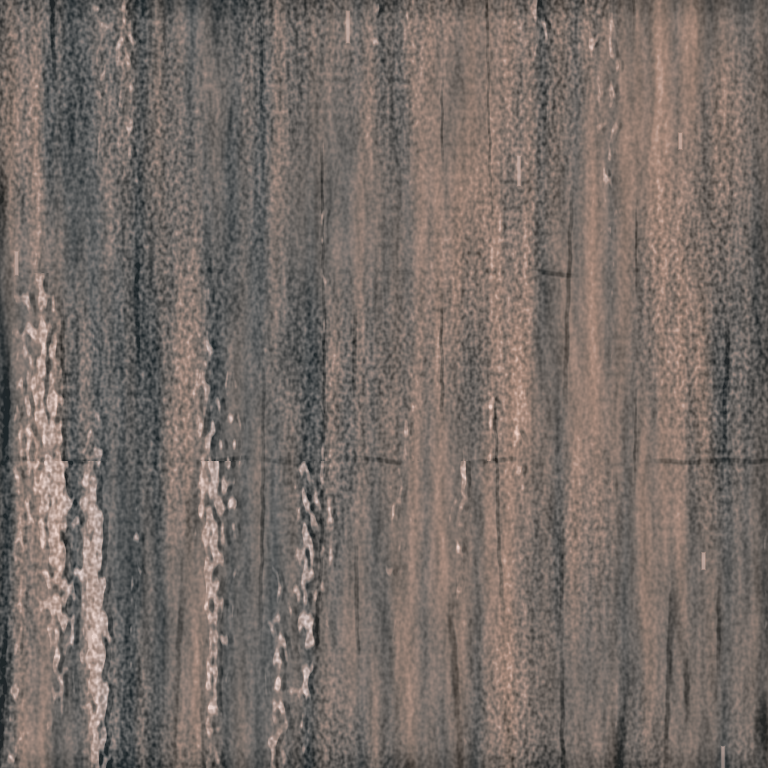
Reproduce this texture procedurally as a WebGL 1 fragment shader.

```glsl
precision highp float;
// Weathered corrugated metal: vertical folds, rust streaks, peeling pale paint and grit.
uniform vec2 u_resolution;

float hash(vec2 p) {
  return fract(sin(dot(p, vec2(127.1, 311.7))) * 43758.547);
}

vec2 gradient(vec2 cell) {
  float angle = 6.28318 * hash(cell);
  return vec2(cos(angle), sin(angle));
}

// Gradient noise, roughly -0.7 to 0.7
float noise(vec2 p) {
  vec2 i = floor(p), f = fract(p);
  vec2 u = f * f * f * (f * (f * 6.0 - 15.0) + 10.0);
  float a = dot(gradient(i), f);
  float b = dot(gradient(i + vec2(1, 0)), f - vec2(1, 0));
  float c = dot(gradient(i + vec2(0, 1)), f - vec2(0, 1));
  float d = dot(gradient(i + vec2(1, 1)), f - vec2(1, 1));
  return mix(mix(a, b, u.x), mix(c, d, u.x), u.y);
}

// Remaining pale paint: thin ragged columns that break off at the sheet seams
float paintCover(vec2 p) {
  float sheet = step(0.4, p.y) + step(0.645, p.y);
  float column = noise(vec2(p.x * 27.0 + 3.0, p.y * 1.4));
  float patchy = noise(p * vec2(7.0, 2.4) + 11.0);
  float torn = noise(vec2(p.x * 13.0, sheet * 7.37 + 0.4));
  float ragged = noise(p * vec2(120.0, 45.0) + 5.0);
  float cover = column * 0.85 + patchy * 0.4 + torn * 0.3 + ragged * 0.5;
  return smoothstep(0.36, 0.56, cover - 0.25 * smoothstep(0.72, 0.85, p.x));
}

// Dark grooves between the folds, each with its own depth and width
float grooves(vec2 p) {
  float x = (p.x - 0.033) / 0.105 + 0.12 * noise(vec2(p.x * 5.0, p.y * 1.5));
  float id = floor(x);
  float width = 0.16 + 0.14 * hash(vec2(id, 4.0));
  float depth = mix(0.3, 1.0, hash(vec2(id, 9.0))) * mix(1.0, 0.6, p.x);
  return depth * (1.0 - smoothstep(width * 0.6, width + 0.1, abs(fract(x) - 0.5)));
}

// Thin, broken dark lines running down the sheet
float cracks(vec2 p) {
  float wobble = 0.003 * noise(p * vec2(30.0, 35.0));
  float line = abs(noise(vec2((p.x + wobble) * 15.0, p.y * 0.7 + 20.0)));
  float broken = smoothstep(-0.1, 0.25, noise(p * vec2(18.0, 5.0) + 31.0));
  return broken * (1.0 - smoothstep(0.015, 0.06, line));
}

// Uneven horizontal joint at a given height
float seam(vec2 p, float height) {
  float offset = p.y - height - 0.01 * noise(vec2(p.x * 14.0, height * 50.0));
  float broken = smoothstep(0.0, 0.3, noise(vec2(p.x * 13.0, height * 37.0)));
  return broken * (1.0 - smoothstep(0.001, 0.005, abs(offset)));
}

// A few short pale nicks
float nicks(vec2 p) {
  float mark = 0.0;
  for (int i = 0; i < 7; i++) {
    float k = float(i);
    vec2 center = vec2(hash(vec2(k, 1.7)), hash(vec2(k, 8.3)));
    vec2 d = abs(p - center) - vec2(0.001, 0.008 + 0.015 * hash(vec2(k, 5.1)));
    mark = max(mark, 1.0 - smoothstep(0.0, 0.003, max(d.x, d.y)));
  }
  return mark;
}

vec3 metalColor(float tone) {
  vec3 soot = vec3(0.26, 0.25, 0.24), steel = vec3(0.45, 0.42, 0.40);
  vec3 rust = vec3(0.64, 0.55, 0.51), paint = vec3(0.82, 0.74, 0.71);
  vec3 color = mix(soot, steel, clamp((tone - 0.26) / 0.19, -0.6, 1.0));
  color = mix(color, rust, clamp((tone - 0.45) / 0.19, 0.0, 1.0));
  return mix(color, paint, clamp((tone - 0.64) / 0.18, 0.0, 1.4));
}

void main() {
  vec2 p = gl_FragCoord.xy / u_resolution;
  vec2 q = p + vec2(0.004 * noise(p * vec2(25.0, 12.0)), 0.0);

  // Folds and streaks, from broad to fine
  float fold = noise(q * vec2(10.0, 0.6) + 2.0);
  float streak = noise(q * vec2(46.0, 3.0) + 7.0);
  float fiber = noise(q * vec2(115.0, 14.0));
  float grain = noise(p * vec2(185.0, 120.0)) + 0.5 * noise(p * vec2(250.0, 210.0));
  float rough = smoothstep(-0.25, 0.3, noise(q * vec2(8.0, 2.5) + 41.0) + 0.15 - 0.25 * p.x);

  float tone = 0.495 + 0.15 * fold + 0.15 * streak + 0.13 * fiber;
  tone += grain * mix(0.12, 0.27, rough);
  tone -= 0.17 * grooves(q) + 0.17 * cracks(p);
  tone -= 0.14 * max(seam(p, 0.4), seam(p, 0.645));

  // Peeling paint with a shadow along one side
  float paint = paintCover(q);
  float shadow = paintCover(q - vec2(0.007, 0.0)) * (1.0 - paint);
  tone -= 0.13 * shadow;
  tone = mix(tone, 0.77 + 0.28 * grain + 0.15 * fiber, paint * 0.85);
  tone = mix(tone, 0.8, 0.8 * nicks(p));

  // Soot gathers at the border
  vec2 edge = min(p, 1.0 - p);
  tone -= 0.11 * (1.0 - smoothstep(0.0, 0.035, min(edge.x, edge.y)));

  // Warm rust against cool steel
  float warmth = 1.4 * fold + 1.2 * streak + 0.6 * (p.x - 0.5) - 0.5 * grooves(q);
  vec3 color = metalColor(tone) + vec3(0.025, -0.004, -0.022) * clamp(warmth, -1.0, 1.0);
  gl_FragColor = vec4(clamp(color, 0.0, 1.0), 1.0);
}
```
